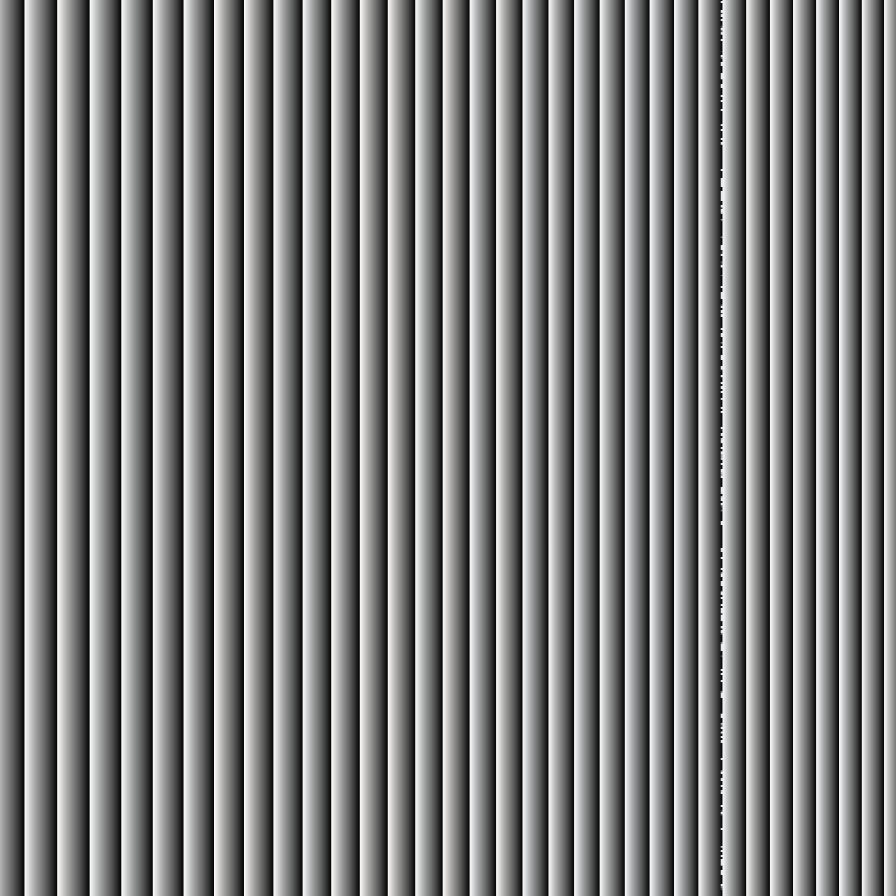
Write a three.js fragment shader that draws this pattern.

```glsl
// Vertical grey pleats, each fading from white to black, narrowing to the right.
varying vec2 vUv;

float hash(float n) {
  return fract(sin(n * 12.9898) * 43758.547);
}

// Pleat count from the left edge: the frequency rises smoothly across.
float pleatPhase(float x) {
  return 0.264 + x * (26.77 + x * (5.9 + x * 0.6));
}

// Brightness across one pleat: a falling ramp with a slight S-bend.
float pleatShade(float t) {
  return clamp(1.0 - t - 0.025 * sin(6.28319 * t), 0.0, 1.0);
}

// Broken run of tiny dashes along y, gathered into loose clusters.
float dashes(float y) {
  float row = y * 400.0;
  float grain = mix(hash(floor(row)), hash(floor(row) + 1.0), smoothstep(0.3, 0.7, fract(row)));
  float cluster = 0.08 * sin(y * 41.0) + 0.06 * sin(y * 97.0 + 1.3);
  return smoothstep(0.55, 0.7, grain + cluster);
}

void main() {
  float phase = pleatPhase(vUv.x);
  float pixel = fwidth(phase);
  float t = fract(phase);

  // Ramp, with the jump from black back to white smoothed over one pixel
  float shade = mix(pleatShade(t), 1.0, smoothstep(1.0 - 0.5 * pixel, 1.0 + 0.5 * pixel, t));
  shade *= smoothstep(-0.5 * pixel, 0.5 * pixel, t);

  // White specks along the fold at pleat 26
  float speckLine = 1.0 - smoothstep(0.025, 0.025 + pixel, abs(phase - 25.97));
  shade = mix(shade, 1.0, 0.9 * speckLine * dashes(vUv.y));

  // Faint warm or cool tint that differs from pleat to pleat
  float tint = 0.012 * (hash(floor(phase) + 3.0) - 0.5);
  gl_FragColor = vec4(shade * vec3(1.0 + tint, 1.0, 1.0 - tint), 1.0);
}
```
